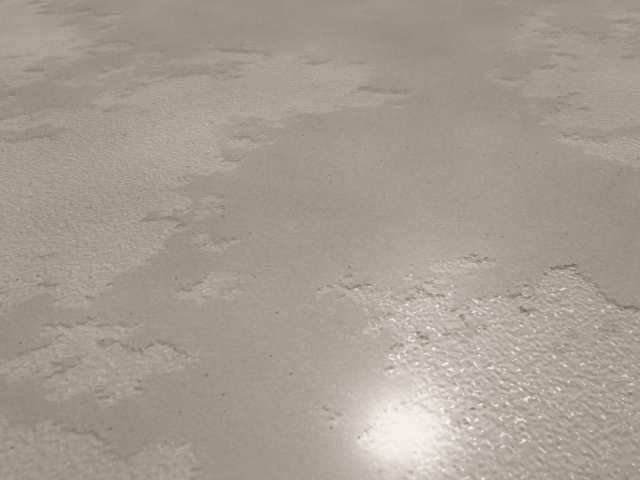
Reproduce this texture procedurally as a Shadertoy shader.

```glsl
const vec3 SHADE = vec3(0.595, 0.553, 0.500);
const vec3 SHINE = vec3(0.970, 0.940, 0.920);

float hash(vec2 p) {
    vec3 h = fract(vec3(p.xyx) * 0.1031);
    h += dot(h, h.yzx + 33.33);
    return fract((h.x + h.y) * h.z);
}

float noise(vec2 p) {
    vec2 i = floor(p), f = fract(p);
    f = f * f * (3.0 - 2.0 * f);
    return mix(mix(hash(i), hash(i + vec2(1, 0)), f.x),
               mix(hash(i + vec2(0, 1)), hash(i + vec2(1, 1)), f.x), f.y);
}

vec2 turn(vec2 p, float angle) {
    float c = cos(angle), s = sin(angle);
    return vec2(c * p.x + s * p.y, c * p.y - s * p.x);
}

// Layered noise centred on zero
float fbm(vec2 p, float gain) {
    float sum = 0.0, amp = 0.5;
    for (int i = 0; i < 6; i++) {
        sum += amp * (noise(p) - 0.5);
        p = 2.0 * turn(p, 0.64) + 7.3;
        amp *= gain;
    }
    return sum;
}

// Two turned lattices hide the grid of a single one
float grains(vec2 p) {
    return 0.5 * (noise(turn(p, 0.5)) + noise(turn(p * 1.27, 2.1) + 19.0));
}

// Tilted surface: features shrink and flatten toward the top
vec2 toGround(vec2 p) {
    float scale = 1.0 / (1.5 - p.y);
    return vec2((p.x - 0.67) * scale, 1.6 * scale) + 4.0;
}

float blob(vec2 p, vec2 center, vec2 radii, float angle) {
    return 1.0 - length(turn(p - center, angle) / radii);
}

// Positive inside the rough plaster patches
float patchField(vec2 p) {
    float f = -0.65;
    f = max(f, blob(p, vec2(0.17, 0.61), vec2(0.36, 0.17), 0.52));
    f = max(f, blob(p, vec2(0.54, 0.82), vec2(0.25, 0.06), 0.05));
    f = max(f, blob(p, vec2(1.14, 0.16), vec2(0.37, 0.24), -0.25));
    f = max(f, blob(p, vec2(0.10, 0.02), vec2(0.30, 0.10), -0.15));
    f = max(f, 0.45 * blob(p, vec2(0.19, 0.25), vec2(0.15, 0.07), -0.1) - 0.12);
    f = max(f, 0.45 * blob(p, vec2(0.44, 0.49), vec2(0.09, 0.11), 0.4) - 0.15);
    f = max(f, 0.8 * blob(p, vec2(1.28, 0.83), vec2(0.20, 0.11), -0.4));
    f = max(f, 0.6 * blob(p, vec2(0.03, 0.93), vec2(0.13, 0.12), 0.3));
    vec2 q = toGround(p);
    return f + 1.5 * fbm(turn(q, 0.3) * vec2(9.0, 13.0), 0.64);
}

float patchMask(vec2 p, float softness) {
    return smoothstep(-softness, softness, patchField(p));
}

float glow(vec2 p, vec2 center, float radius) {
    vec2 d = (p - center) / radius;
    return exp(-dot(d, d));
}

// Sparse small pits, one candidate per cell
float pits(vec2 q) {
    vec2 cell = floor(q);
    vec2 spot = 0.3 + 0.4 * vec2(hash(cell + 3.1), hash(cell + 8.7));
    float radius = mix(0.06, 0.14, hash(cell + 5.3));
    float present = step(0.90, hash(cell));
    return present * smoothstep(radius, radius * 0.3, length(fract(q) - spot));
}

void mainImage(out vec4 fragColor, in vec2 fragCoord) {
    vec2 p = fragCoord / iResolution.y;
    vec2 q = toGround(p);

    // Focus lies across the middle
    float blur = smoothstep(0.6, 1.0, p.y) + 0.3 * smoothstep(0.15, 0.0, p.y);
    float sharp = 1.0 - 0.75 * min(blur, 1.0);
    float softness = 0.07 + 0.22 * blur;

    // Patches, their upper lips and the thin residue around them
    float field = patchField(p);
    float rough = smoothstep(-softness, softness, field);
    float lip = rough - patchMask(p + vec2(0.003, 0.008), softness);
    float residue = smoothstep(-0.5, 0.15, field);
    float nearLight = glow(p, vec2(1.0, 0.15), 0.42);

    // Trowelled base with cloudy tone and dim corners
    float tone = 0.035 + 0.26 * fbm(q * 3.0 + 11.0, 0.5);
    tone += 0.05 * glow(p, vec2(0.75, 0.5), 0.45);
    tone -= 0.07 * glow(p, vec2(0.0, 0.28), 0.3);
    tone += rough * 0.09 + residue * 0.025;

    // Reflected lamp
    tone += 0.80 * glow(p, vec2(0.84, 0.10), 0.10);
    tone += 0.26 * glow(p, vec2(0.87, 0.16), 0.26);
    tone += 0.12 * glow(p, vec2(0.90, 0.43), 0.13);

    // Grain relief and glints
    vec2 g = q * 150.0;
    float relief = grains(g) - grains(g + vec2(0.3, 0.8));
    float glint = smoothstep(0.66, 0.90, grains(q * 165.0 + 31.0));
    float coarse = 0.15 + 0.85 * rough + 0.3 * residue * (1.0 - rough);
    tone += relief * coarse * sharp * (0.22 + 0.26 * nearLight);
    tone += glint * coarse * sharp * (0.14 + 0.50 * nearLight);

    // Lip shadows, pits and fine grit
    float lipBreak = smoothstep(0.3, 0.6, noise(q * 16.0));
    tone -= max(lip, 0.0) * (0.22 + 0.34 * nearLight) * (0.35 + 0.65 * lipBreak);
    tone += max(-lip, 0.0) * 0.12;
    tone -= 0.28 * sharp * pits(q * 30.0);
    tone += 0.11 * (0.35 + 0.65 * sharp) * (grains(p * 210.0) - 0.5);

    // Soft shoulder keeps the brightest spots from clipping
    tone = tone < 0.8 ? tone : 0.8 + 0.2 * (1.0 - exp((0.8 - tone) / 0.2));
    fragColor = vec4(mix(SHADE, SHINE, max(tone, -0.6)), 1.0);
}
```
